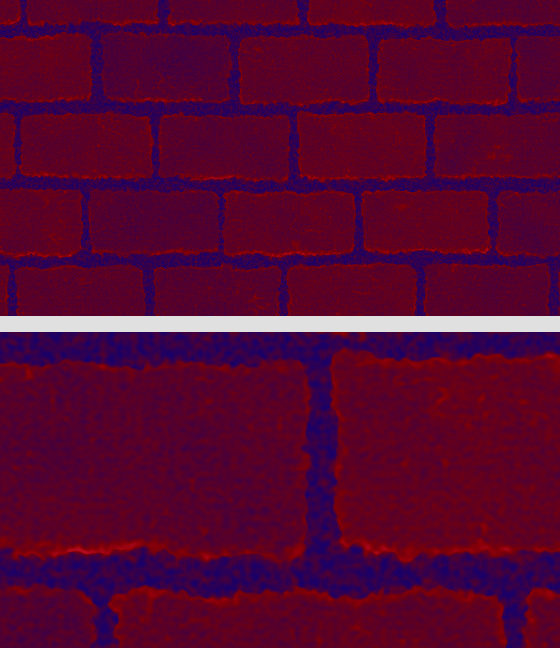
Top, the full canvas; bottom, a detail of the centre.
Reproduce this texture procedurally as a Shadertoy shader.

```glsl
// Weathered brick wall in running bond, tinted along a blue-to-red ramp.
// Each brick is a rounded box roughened by gradient noise; one "heat" value
// gathers mortar, brick face, grain and broken rims, then picks the colour.

vec2 hash2(vec2 p) {
    vec3 q = fract(p.xyx * vec3(0.1031, 0.1030, 0.0973));
    q += dot(q, q.yzx + 33.33);
    return fract((q.xx + q.yz) * q.zy);
}

float corner(vec2 cell, vec2 f, vec2 o) {
    return dot(hash2(cell + o) * 2.0 - 1.0, f - o);
}

float gradientNoise(vec2 p) {
    vec2 i = floor(p), f = p - i;
    vec2 s = f * f * f * (f * (f * 6.0 - 15.0) + 10.0);
    float low = mix(corner(i, f, vec2(0, 0)), corner(i, f, vec2(1, 0)), s.x);
    float high = mix(corner(i, f, vec2(0, 1)), corner(i, f, vec2(1, 1)), s.x);
    return mix(low, high, s.y);
}

float fbm(vec2 p) {
    float sum = 0.0, amp = 1.0;
    for (int i = 0; i < 4; i++) {
        sum += amp * gradientNoise(p);
        p = mat2(1.6, 1.2, -1.2, 1.6) * p + 7.3;
        amp *= 0.5;
    }
    return sum;
}

float roundedBox(vec2 p, vec2 halfSize, float radius) {
    vec2 q = abs(p) - halfSize + radius;
    return length(max(q, 0.0)) + min(max(q.x, q.y), 0.0) - radius;
}

// Blue through purple to red, with a pinkish tip
vec3 heatColour(float heat) {
    float t = clamp(heat, 0.11, 0.72);
    float tip = max(t - 0.56, 0.0);
    return vec3(t, 0.3 * tip, max(0.505 - t, 0.04) + 0.6 * tip);
}

void mainImage(out vec4 fragColor, in vec2 fragCoord) {
    // Height units; y runs down from the top edge
    vec2 p = fragCoord / iResolution.y;
    p.y = 1.0 - p.y;

    // Courses sag a little; alternate ones shift by about half a brick
    float courseHeight = 0.2415;
    float sag = 0.016 * gradientNoise(vec2(p.x * 1.7, p.y * 3.0) + 40.0);
    float course = (p.y + sag - 0.0995) / courseHeight + 1.0;
    float row = floor(course);
    float odd = mod(row, 2.0);
    float pitch = 0.442 - 0.0037 * row;
    float start = 0.0718 - 0.0069 * row + odd * (0.2546 - 0.0116 * row);
    float along = (p.x - start) / pitch;
    float column = floor(along);

    // Brick outline with uneven size, chipped corners and a ragged edge
    vec2 id = vec2(column, row) + 20.0;
    vec2 vary = hash2(id);
    vec2 local = (vec2(along, course) - vec2(column, row) - 0.5) * vec2(pitch, courseHeight);
    vec2 halfSize = 0.5 * vec2(pitch, courseHeight) - vec2(0.009, 0.017) - vec2(0.010, 0.005) * vary;
    float d = roundedBox(local + 0.006 * (hash2(id + 9.0) - 0.5), halfSize, 0.02);
    d += 0.014 * fbm(p * 12.0) + 0.010 * gradientNoise(p * 48.0) + 0.007 * gradientNoise(p * 100.0);

    // Brick face: broad tone per brick, mottling, streaks, grain and specks
    float centre = start + (column + 0.5) * pitch;
    float face = 0.346 - 0.03 * cos(6.2832 * (centre - 0.556) / 1.204) + 0.03 * (vary.y - 0.5);
    float grain = gradientNoise(p * vec2(120.0, 150.0));
    face += 0.05 * fbm(p * 8.0) + 0.04 * gradientNoise(p * vec2(22.0, 95.0));
    face += 0.12 * grain + 0.35 * max(gradientNoise(p * 75.0 + 31.0) - 0.25, 0.0);

    // Short broken scratches
    float scratch = 1.0 - smoothstep(0.0, 0.08, abs(gradientNoise(p * vec2(16.0, 26.0) + 3.0)));
    face += 0.14 * scratch * smoothstep(0.1, 0.4, gradientNoise(p * 9.0 + 60.0))
          * clamp(0.6 + 2.0 * gradientNoise(p * 60.0), 0.0, 1.0);

    // Crumbly mortar: slanted lumps with coarse grain
    vec2 slanted = vec2(p.x + p.y, 1.8 * (p.y - 0.4 * p.x));
    float mortar = 0.19 + 0.13 * fbm(slanted * 30.0) + 0.22 * gradientNoise(p * 125.0);

    // Broken rims burn brightest and widest along the lower edges
    float lower = smoothstep(0.06, 0.10, local.y);
    float offset = (d + 0.003) / mix(0.0050, 0.0080, lower);
    float rim = exp(-offset * offset) * mix(0.10, 0.19, lower);
    rim *= clamp(0.75 + 1.6 * gradientNoise(p * vec2(5.0, 9.0) + 15.0)
                 + 1.5 * gradientNoise(p * 65.0), 0.0, 1.6);

    float edge = max(0.002, 0.7 / iResolution.y);
    float heat = mix(face, mortar, smoothstep(-edge, edge, d)) + rim;
    fragColor = vec4(heatColour(heat), 1.0);
}
```
